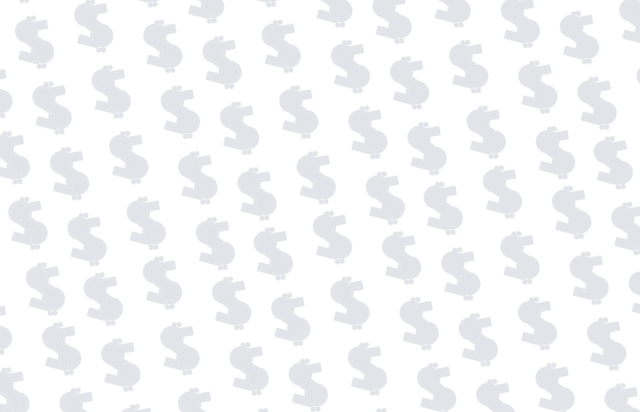
This pattern is drawn by a Shadertoy shader. Its source:

```glsl
// Tilted pale grey currency signs scattered on white in a skewed lattice.
// Three columns share one lattice cell and one row gap is tighter; the nearest
// sign is found by a small loop, then drawn from discs and rounded bars.

// Layout units: the canvas is SPAN units wide, y runs downward.
const float SPAN = 768.0;
const vec2 ANCHOR = vec2(104.0, 287.0);
const vec2 STEP_ACROSS = vec2(204.0, -54.5);
const vec2 STEP_DOWN = vec2(21.0, 78.9);
const vec2 SEAM_SHIFT = vec2(-1.5, -7.3);
const vec2 COLUMN_OFFSETS[3] = vec2[3](vec2(0.0), vec2(71.0, -19.5), vec2(154.0, 5.0));

const vec3 PAPER = vec3(1.0);
const vec3 SIGN_GREY = vec3(0.888, 0.893, 0.912);
const float LOBE_RADIUS = 14.0;
const float CORNER = 1.5;
const float EDGE_SOFTNESS = 1.1;
const float RIM_INSET = 3.0;
const float RELIEF = 0.016;
const vec2 SIGN_AXIS = vec2(0.208, 0.978);
const vec2 LOWER_LOBE = vec2(10.0, 12.0);
const vec2 UPPER_LOBE = vec2(-9.0, -13.0);

float disc(vec2 p, vec2 center, float radius) {
    return length(p - center) - radius;
}

// Rounded bar from a to b with flat ends
float bar(vec2 p, vec2 a, vec2 b, float halfWidth) {
    vec2 along = normalize(b - a);
    vec2 q = p - 0.5 * (a + b);
    q = abs(vec2(dot(q, along), dot(q, vec2(-along.y, along.x))));
    q -= vec2(0.5 * length(b - a), halfWidth) - CORNER;
    return length(max(q, 0.0)) + min(max(q.x, q.y), 0.0) - CORNER;
}

float signDistance(vec2 p) {
    // Two lobes and the spine between them
    float d = min(disc(p, UPPER_LOBE, LOBE_RADIUS), disc(p, LOWER_LOBE, LOBE_RADIUS));
    d = min(d, bar(p, vec2(-10.0, -8.0), vec2(10.0, 7.0), 8.0));
    // Upper arm and lower foot
    d = min(d, bar(p, vec2(-6.0, -17.5), vec2(16.0, -21.5), 5.6));
    d = min(d, bar(p, vec2(7.0, 22.0), vec2(-18.0, 15.5), 5.6));
    // Paired nubs at both ends of the strokes
    d = min(d, min(disc(p, vec2(-6.5, -28.0), 3.2), disc(p, vec2(-1.0, -28.5), 3.2)));
    return min(d, min(disc(p, vec2(6.5, 29.3), 3.2), disc(p, vec2(12.0, 28.8), 3.2)));
}

// Vector from the nearest sign center to p
vec2 nearestSign(vec2 p) {
    mat2 toLattice = inverse(mat2(STEP_ACROSS, STEP_DOWN));
    vec2 best = vec2(1e4);
    for (int column = 0; column < 3; column++) {
        vec2 origin = ANCHOR + COLUMN_OFFSETS[column];
        vec2 cell = round(toLattice * (p - origin));
        for (int i = -1; i <= 1; i++)
        for (int k = -1; k <= 1; k++) {
            vec2 id = cell + vec2(i, k);
            vec2 center = origin + id.x * STEP_ACROSS + id.y * STEP_DOWN;
            center += step(0.5, id.y) * SEAM_SHIFT;
            vec2 offset = p - center;
            if (dot(offset, offset) < dot(best, best)) best = offset;
        }
    }
    return best;
}

// Faint raised rim, engraved strokes and reeded lower edge
float relief(vec2 p, float d) {
    float rim = 1.0 - smoothstep(0.4, 1.5, abs(d + RIM_INSET));
    float across = dot(p, vec2(SIGN_AXIS.y, -SIGN_AXIS.x));
    float inside = smoothstep(-4.0, -6.0, d) * smoothstep(8.0, 6.0, abs(across));
    float strokes = sin(across * 1.9) * inside;
    vec2 fromLobe = p - LOWER_LOBE;
    float edgeBand = smoothstep(10.0, 11.0, length(fromLobe)) * smoothstep(2.0, 6.0, fromLobe.x);
    float reeds = sin(atan(fromLobe.y, fromLobe.x) * 36.0) * edgeBand;
    return 0.6 * rim + 0.6 * strokes + 0.4 * reeds;
}

void mainImage(out vec4 fragColor, in vec2 fragCoord) {
    float unitsPerPixel = SPAN / iResolution.x;
    vec2 p = vec2(fragCoord.x, iResolution.y - fragCoord.y) * unitsPerPixel;
    vec2 local = nearestSign(p);
    float d = signDistance(local);

    // Relief grows fainter toward the right
    float strength = RELIEF * mix(1.0, 0.35, p.x / SPAN);
    vec3 tone = SIGN_GREY + strength * relief(local, d);
    float soft = max(EDGE_SOFTNESS, 0.75 * unitsPerPixel);
    float coverage = 1.0 - smoothstep(-soft, soft, d);
    fragColor = vec4(mix(PAPER, tone, coverage), 1.0);
}
```
